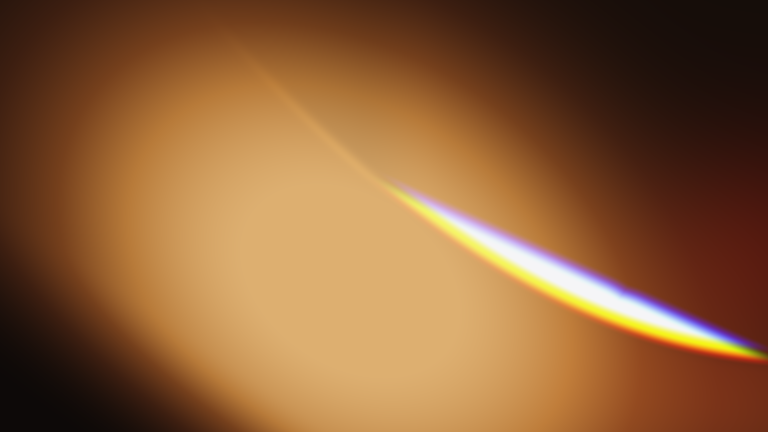
Give the GLSL for this background, as a WebGL 2 fragment shader.

```glsl
#version 300 es
precision highp float;

uniform vec2 u_resolution;
out vec4 outColor;

const vec3 SOOT = vec3(0.05, 0.035, 0.03);
const vec3 UMBER = vec3(0.24, 0.12, 0.065);
const vec3 RUST = vec3(0.46, 0.25, 0.11);
const vec3 OCHRE = vec3(0.72, 0.48, 0.225);
const vec3 SAND = vec3(0.865, 0.685, 0.44);
const vec3 FLARE_WHITE = vec3(0.96, 0.96, 0.97);

// Warm colour ramp with evenly spaced stops
vec3 warmRamp(float level) {
    float t = clamp(level, 0.0, 1.0) * 4.0;
    vec3 c = mix(SOOT, UMBER, clamp(t, 0.0, 1.0));
    c = mix(c, RUST, clamp(t - 1.0, 0.0, 1.0));
    c = mix(c, OCHRE, clamp(t - 2.0, 0.0, 1.0));
    return mix(c, SAND, clamp(t - 3.0, 0.0, 1.0));
}

float gaussian(vec2 offset, vec2 radius) {
    vec2 q = offset / radius;
    return exp(-dot(q, q));
}

// Broad skewed pool of light with a shaded lower left corner
float lightLevel(vec2 p, vec2 center) {
    vec2 d = p - center;
    vec2 q = d / vec2(0.70, 0.62);
    float skewed = max(dot(q, q) + 1.4 * d.x * d.y, 0.0);
    float pool = exp(-pow(skewed, 1.5));
    float corner = smoothstep(0.08, 0.44, dot(p, vec2(0.57, 0.82)));
    return (pool + 0.04) * corner;
}

// Signed distance above the long parabolic arc
float aboveArc(vec2 p) {
    float u = p.x - 0.845;
    float height = 0.602 + u * (0.419 * u - 0.858);
    float slope = 0.838 * u - 0.858;
    return (p.y - height) / sqrt(1.0 + slope * slope);
}

// Signed distance below a straight line through an anchor
float belowLine(vec2 p, vec2 anchor, float slope) {
    return (anchor.y + slope * (p.x - anchor.x) - p.y) / sqrt(1.0 + slope * slope);
}

float smoothMin(float a, float b, float k) {
    float h = max(k - abs(a - b), 0.0) / k;
    return a - 0.25 * h * h * k;
}

// Per-channel coverage: red spreads downward, blue spreads upward
vec3 flareCoverage(vec2 p, float arc) {
    vec2 bend = vec2(1.447, 0.328);
    float roof = smoothMin(belowLine(p, bend, -0.451), belowLine(p, bend, -0.96), 0.015);
    vec3 lower = vec3(arc) - vec3(-0.004, 0.006, 0.028);
    vec3 upper = vec3(roof) + vec3(-0.015, -0.009, 0.006);
    vec3 cover = smoothstep(-0.012, 0.012, lower) * smoothstep(-0.016, 0.014, upper);
    return cover * smoothstep(0.80, 0.93, p.x);
}

void main() {
    vec2 p = gl_FragCoord.xy / u_resolution.y;
    float arc = aboveArc(p);

    // Warm backdrop
    vec3 color = warmRamp(lightLevel(p, vec2(0.81, 0.35)));

    // Red and amber glows on the right
    color += vec3(0.20, 0.03, 0.015) * gaussian(p - vec2(1.78, 0.42), vec2(0.28, 0.27));
    float underArc = mix(0.65, 1.0, smoothstep(0.025, -0.035, arc));
    color += vec3(0.25, 0.09, 0.035) * underArc * gaussian(p - vec2(1.80, 0.03), vec2(0.36, 0.24));

    // Faint trailing edge along the upper arc
    float trail = smoothstep(0.42, 0.80, p.x) * smoothstep(1.0, 0.82, p.x);
    color += vec3(0.035, 0.03, 0.01) * trail * gaussian(vec2(arc, 0.0), vec2(0.012));
    color *= 1.0 - 0.06 * trail * smoothstep(-0.01, 0.03, arc);

    // Prismatic flare
    color = mix(color, FLARE_WHITE, flareCoverage(p, arc));
    outColor = vec4(color, 1.0);
}
```
